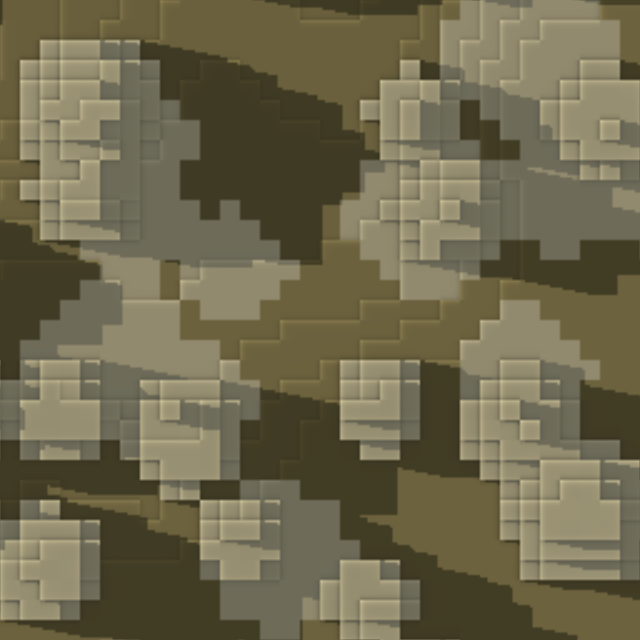
Reproduce this pattern procedurally as a WebGL 2 fragment shader.

```glsl
#version 300 es
precision highp float;

// Blocky terrain seen from above: stone mounds and flat stone patches on terraced
// ground. Every block has an integer height; a grid walk towards a low sun gives
// the long shadows, and height steps between blocks give the thin bevel lines.

uniform vec2 u_resolution;
out vec4 fragColor;

const float TEXELS = 8.0;               // fine texels per block
const vec2 SUN = vec2(-1.0, 0.2);       // direction towards the sun
const float SUN_SLOPE = 0.45;           // rise of a sun ray per unit walked
const float MAX_HEIGHT = 7.0;

float hash(vec2 p) {
    return fract(sin(dot(p, vec2(127.1, 311.7))) * 43758.5453);
}

float noise(vec2 p) {
    vec2 i = floor(p), f = fract(p);
    f = f * f * (3.0 - 2.0 * f);
    return mix(mix(hash(i), hash(i + vec2(1, 0)), f.x),
               mix(hash(i + vec2(0, 1)), hash(i + vec2(1, 1)), f.x), f.y);
}

// Scattered round or pointed blobs: largest radius^2 - distance^2, positive inside
float blobs(vec2 block, float seed, float share, vec2 radii, float pointed) {
    vec2 p = (block + 0.5) / 8.0;
    vec2 base = floor(p - 0.5);
    float best = -1.0;
    for (int k = 0; k < 4; k++) {
        vec2 site = base + vec2(k & 1, k >> 1);
        vec2 key = site + seed;
        if (hash(key + 5.3) > share) continue;
        vec2 jitter = vec2(hash(key), hash(key + 17.7)) - 0.5;
        vec2 d = abs(p - site - 0.5 - 0.7 * jitter) * 8.0;
        float dist = mix(length(d), d.x + d.y, pointed);
        float radius = mix(radii.x, radii.y, hash(key + 31.1));
        best = max(best, radius * radius - dist * dist);
    }
    return best;
}

float moundHeight(vec2 block) {
    float inside = blobs(block, 3.0, 0.68, vec2(2.1, 4.1), 0.0);
    if (inside <= 0.0) return 0.0;
    return floor(0.7 + 1.4 * sqrt(inside) + 0.8 * hash(block + 0.5));
}

// Terraces climb towards the lower right, then level out
float groundLevel(vec2 block) {
    float diagonal = block.x + 32.0 - block.y;
    return floor(min(9.0, 0.2 * diagonal + 4.0 * noise(block / 9.0 + 2.0)));
}

float elevation(vec2 block) {
    return 3.0 * moundHeight(block) + groundLevel(block);
}

// Walk from block to block towards the sun until something blocks the ray
bool inShadow(vec2 p, float height) {
    vec2 block = floor(p);
    vec2 next = (block + step(0.0, SUN) - p) / SUN;
    for (int i = 0; i < 20; i++) {
        bool alongX = next.x < next.y;
        vec2 axis = alongX ? vec2(1, 0) : vec2(0, 1);
        float ray = height + SUN_SLOPE * (alongX ? next.x : next.y);
        if (ray > MAX_HEIGHT) return false;
        block += axis * sign(SUN);
        next += axis / abs(SUN);
        if (moundHeight(block) > ray + 0.01) return true;
    }
    return false;
}

// Bevels: light where the neighbour is lower, dark where it is higher
float bevel(vec2 block, vec2 local) {
    float here = elevation(block), tone = 1.0;
    for (int k = 0; k < 4; k++) {
        float way = (k & 1) == 0 ? -1.0 : 1.0;
        vec2 dir = k < 2 ? vec2(way, 0) : vec2(0, way);
        float glow = exp(-9.0 * (0.5 - dot(dir, local - 0.5)));
        float drop = here - elevation(block + dir);
        bool facesSun = dot(dir, SUN) > 0.0;
        if (drop > 0.0) tone += glow * (facesSun ? 0.33 : 0.1);
        if (drop < 0.0) tone -= glow * (drop < -2.0 ? 0.3 : 0.14);
    }
    return tone;
}

vec3 terrain(vec2 p) {
    vec2 block = floor(p);
    float mound = moundHeight(block);
    bool stone = mound > 0.0 || blobs(block, 47.0, 0.55, vec2(3.0, 5.1), 0.6) > 0.0;
    bool shaded = inShadow(p, mound);

    vec3 color;
    if (stone) {
        color = shaded ? vec3(0.43, 0.42, 0.35) : vec3(0.57, 0.54, 0.43);
        float crest = mound > 0.0 ? 0.1 * mound + 0.2 * hash(block + 9.0) : 0.0;
        if (!shaded) color = mix(color, vec3(0.63, 0.60, 0.47), 0.7 * crest);
    } else {
        color = shaded ? vec3(0.25, 0.23, 0.14) : vec3(0.42, 0.38, 0.24);
        color *= 0.97 + 0.005 * groundLevel(block);
    }
    float relief = bevel(block, fract(p));
    return color * (shaded ? mix(1.0, relief, 0.6) : relief);
}

void main() {
    // 32 blocks across; blend four neighbouring texels for soft edges
    vec2 p = gl_FragCoord.xy / min(u_resolution.x, u_resolution.y) * 32.0 * TEXELS - 0.5;
    vec2 corner = floor(p) + 0.5, f = fract(p);
    vec3 low = mix(terrain(corner / TEXELS), terrain((corner + vec2(1, 0)) / TEXELS), f.x);
    vec3 high = mix(terrain((corner + vec2(0, 1)) / TEXELS), terrain((corner + 1.0) / TEXELS), f.x);
    fragColor = vec4(mix(low, high, f.y), 1.0);
}
```
